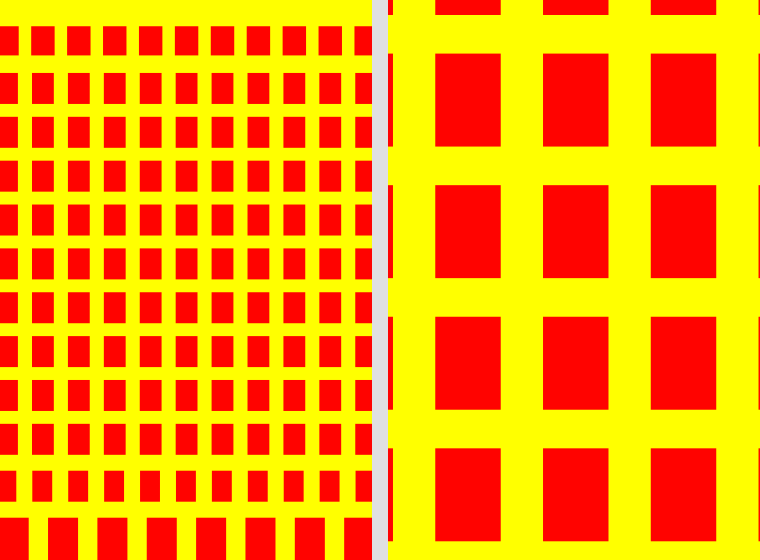
Left, the full canvas; right, a detail of the centre.
Write a WebGL 2 fragment shader that draws this pattern.

```glsl
#version 300 es
precision highp float;
// Flat grid of red upright rectangles on yellow: a wider top row, nine equal
// rows, a narrower row, and a base row of larger, more widely spaced blocks.
// Each band repeats one rectangle by rounding to its nearest cell centre.

uniform vec2 u_resolution;
out vec4 fragColor;

const vec3 YELLOW = vec3(1.0, 1.0, 0.0);
const vec3 RED    = vec3(1.0, 0.01, 0.0);

// Design units spanning the canvas, with y measured down from the top
const vec2 SHEET = vec2(508.0, 768.0);

const float COLUMN_PITCH = 49.05;
const float ROW_PITCH    = 60.15;
const float BASE_PITCH   = 67.4;
const float MAIN_ROWS    = 9.0;

// Centre of the first whole rectangle in each band
const vec2 TOP_CENTRE    = vec2(58.6, 56.0);
const vec2 MAIN_CENTRE   = vec2(58.6, 121.3);
const vec2 NARROW_CENTRE = vec2(57.7, 666.8);
const vec2 BASE_CENTRE   = vec2(86.1, 740.0);

const vec2 TOP_SIZE    = vec2(32.0, 40.0);
const vec2 MAIN_SIZE   = vec2(29.8, 42.5);
const vec2 NARROW_SIZE = vec2(27.2, 42.5);
const vec2 BASE_SIZE   = vec2(41.0, 60.0);

// Smoothed coverage of a rectangle centred on the origin
float rectangle(vec2 p, vec2 size, vec2 pixel) {
    vec2 inside = clamp((0.5 * size - abs(p)) / pixel + 0.5, 0.0, 1.0);
    return inside.x * inside.y;
}

// Rectangles repeated endlessly across and a set number of times down
float band(vec2 p, vec2 centre, vec2 size, vec2 pitch, float rows, vec2 pixel) {
    vec2 q = p - centre;
    vec2 cell = round(q / pitch);
    cell.y = clamp(cell.y, 0.0, rows - 1.0);
    return rectangle(q - cell * pitch, size, pixel);
}

void main() {
    vec2 pixel = SHEET / u_resolution;
    vec2 p = gl_FragCoord.xy * pixel;
    p.y = SHEET.y - p.y;

    vec2 pitch = vec2(COLUMN_PITCH, ROW_PITCH);
    vec2 basePitch = vec2(BASE_PITCH, ROW_PITCH);

    // Combine the four bands
    float red = band(p, TOP_CENTRE, TOP_SIZE, pitch, 1.0, pixel);
    red = max(red, band(p, MAIN_CENTRE, MAIN_SIZE, pitch, MAIN_ROWS, pixel));
    red = max(red, band(p, NARROW_CENTRE, NARROW_SIZE, pitch, 1.0, pixel));
    red = max(red, band(p, BASE_CENTRE, BASE_SIZE, basePitch, 1.0, pixel));

    fragColor = vec4(mix(YELLOW, RED, red), 1.0);
}
```
